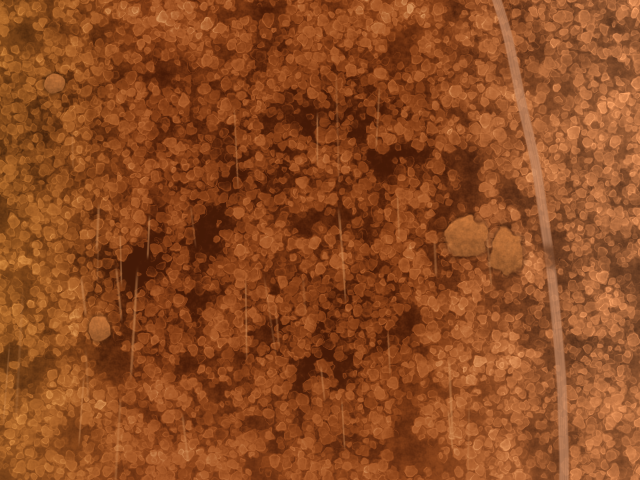
A Shadertoy shader for this texture:

```glsl
// Damp orange sand behind scratched glass, with a pale fibre and a few pebbles.

const vec3 SHADOW = vec3(0.27, 0.10, 0.025);
const vec3 BODY   = vec3(0.53, 0.25, 0.09);
const vec3 LIT    = vec3(0.67, 0.36, 0.165);
const vec3 GLINT  = vec3(0.83, 0.57, 0.35);
const vec3 HAZE   = vec3(0.79, 0.505, 0.315);
const vec3 OLIVE  = vec3(0.66, 0.42, 0.15);
const vec3 FIBRE  = vec3(0.79, 0.55, 0.40);
const vec3 PEBBLE = vec3(0.77, 0.46, 0.23);

const int   LAYERS       = 6;
const float GRAIN_CELL   = 0.024;   // grid step, canvas heights
const float GRAIN_SOFT   = 0.0022;  // edge blur
const float GRAIN_OPAQUE = 0.76;
const float RIM_LIGHT    = 0.20;
const float BROAD_LIGHT  = 0.36;    // contrast of large patches
const float CLUMP_LIGHT  = 0.30;    // contrast of grain clusters
const int   SCRATCHES    = 34;
const float SCRATCH_HALF = 0.0017;
const float FIBRE_HALF   = 0.0105;

// Pebbles: centre xy, half size zw
const vec4 PEBBLES[4] = vec4[4](
    vec4(0.972, 0.505, 0.049, 0.040), vec4(1.056, 0.476, 0.034, 0.047),
    vec4(0.208, 0.314, 0.023, 0.028), vec4(0.112, 0.826, 0.021, 0.021));

vec3 hash3(vec2 p) {
    vec3 q = fract(p.xyx * vec3(0.1031, 0.1030, 0.0973));
    q += dot(q, q.yxz + 33.33);
    return fract((q.xxy + q.yzz) * q.zyx);
}

float cornerSlope(vec2 cell, vec2 offset) {
    return dot(hash3(cell).xy * 2.0 - 1.0, offset);
}

// Gradient noise, about -0.7 to 0.7
float noise(vec2 p) {
    vec2 i = floor(p), f = fract(p);
    vec2 u = f * f * f * (f * (f * 6.0 - 15.0) + 10.0);
    vec2 e = vec2(1.0, 0.0);
    return mix(mix(cornerSlope(i, f), cornerSlope(i + e, f - e), u.x),
               mix(cornerSlope(i + e.yx, f - e.yx), cornerSlope(i + 1.0, f - 1.0), u.x), u.y);
}

// Height of the sand heaps: high is crowded, low is a dark hollow
float clumpHeight(vec2 p) {
    return noise(p * 10.0 + 9.0) + 0.8 * noise(p * 23.0 + 40.0);
}

// Lays one sheet of lumpy translucent grains over the tone below
float grainLayer(float tone, vec2 p, float depth, float pixel) {
    float angle = 0.4 + depth * 4.7;
    mat2 turn = mat2(cos(angle), sin(angle), -sin(angle), cos(angle));
    vec2 shift = vec2(50.0 + depth * 37.0);
    vec2 g = turn * p / GRAIN_CELL + shift;
    vec2 base = floor(g);
    float soft = max(GRAIN_SOFT, pixel) / GRAIN_CELL;
    for (int k = 0; k < 9; k++) {
        vec2 cell = base + vec2(k % 3 - 1, k / 3 - 1);
        vec3 r = hash3(cell + depth * 91.0);
        vec3 s = hash3(cell + depth * 53.0 + 17.0);
        vec2 centre = cell + 0.5 + (r.xy - 0.5) * 0.75;
        vec2 home = (centre - shift) * turn * GRAIN_CELL;
        float heap = clumpHeight(home);
        if (s.x > 0.70 - 0.14 * depth + 1.25 * heap) continue;
        vec2 q = g - centre;
        float a = atan(q.y, q.x);
        float lumps = 1.0 + 0.10 * sin(2.0 * a + 6.3 * s.y) + 0.07 * sin(3.0 * a + 6.3 * r.x);
        float d = length(q) * lumps - mix(0.24, 0.58, r.z * r.z);
        float rim = exp(-pow((d + 0.07) / 0.07, 2.0));
        float catchLight = s.y * (0.65 + 0.5 * sin(a + 6.3 * r.y));
        float grain = 0.12 + 0.40 * depth + 0.28 * (s.z - 0.5) + 0.12 * heap
                    + RIM_LIGHT * rim * (0.3 + catchLight) + 0.16 * dot(q, vec2(-0.4, 0.9));
        float shade = smoothstep(0.22, 0.0, d) * 0.11;
        tone = mix(tone * (1.0 - shade), grain, GRAIN_OPAQUE * smoothstep(soft, -soft, d));
    }
    return tone;
}

vec3 sandColour(float tone) {
    vec3 c = mix(SHADOW, BODY, smoothstep(-0.05, 0.45, tone));
    c = mix(c, LIT, smoothstep(0.38, 0.74, tone));
    return mix(c, GLINT, smoothstep(0.70, 1.15, tone));
}

// Thin, nearly upright marks on the glass
float scratchMask(vec2 p, float width, float pixel) {
    float mask = 0.0;
    for (int i = 0; i < SCRATCHES; i++) {
        vec3 r = hash3(vec2(i, 7.0)), s = hash3(vec2(i, 29.0));
        vec2 q = p - vec2(r.x * width * 0.78, mix(0.05, 0.78, r.y));
        float reach = mix(0.04, 0.15, r.z * r.z);
        float d = abs(q.x - mix(-0.16, 0.08, s.x) * q.y);
        float line = 1.0 - smoothstep(0.0, SCRATCH_HALF * (0.7 + s.y) + pixel, d);
        float ends = 1.0 - smoothstep(0.65, 1.0, abs(q.y) / reach);
        mask = max(mask, line * ends * mix(0.22, 0.65, s.z));
    }
    return mask * (0.85 + 0.5 * noise(p * vec2(90.0, 24.0)));
}

void mainImage(out vec4 fragColor, in vec2 fragCoord) {
    float pixel = 1.0 / iResolution.y;
    vec2 p = fragCoord * pixel;
    float width = iResolution.x * pixel;
    float across = p.x / width;

    // Sand bed, built from the back
    vec2 warped = p + 0.006 * vec2(noise(p * 62.0), noise(p * 62.0 + 80.0))
                + 0.0025 * vec2(noise(p * 140.0 + 20.0), noise(p * 140.0 + 60.0));
    float tone = 0.08 + 0.15 * noise(p * 30.0);
    for (int i = 0; i < LAYERS; i++)
        tone = grainLayer(tone, warped, float(i) / float(LAYERS - 1), pixel);
    float speckle = noise(p * 120.0) + 0.6 * noise(p * 250.0);
    tone += 0.12 * speckle + 0.12 * noise(p * 60.0 + 11.0);
    tone += BROAD_LIGHT * noise(p * 3.6 + 3.0) + CLUMP_LIGHT * clumpHeight(p) * 0.6;

    // Uneven light: red middle, olive left, hazy right
    float border = smoothstep(0.2, 0.75, length((vec2(across, p.y) - vec2(0.42, 0.55)) * vec2(1.25, 1.0)));
    tone += 0.06 + 0.19 * border;
    vec3 colour = sandColour(tone);
    colour = mix(colour, OLIVE * (0.42 + 0.85 * tone), 0.55 * smoothstep(0.26, 0.0, across));
    colour = mix(colour, HAZE * (0.38 + 0.88 * tone), 0.72 * smoothstep(0.60, 0.98, across));
    colour = mix(colour, LIT, 0.18 * smoothstep(0.3, 0.0, p.y));

    // Pebbles
    for (int i = 0; i < 4; i++) {
        vec4 stone = PEBBLES[i];
        vec2 q = (p - stone.xy) / stone.zw;
        float d = length(q) - 1.0 + 0.45 * noise(p * 32.0 + 5.0) + 0.15 * noise(p * 80.0);
        float light = 0.93 + 0.14 * q.y + 0.14 * speckle + 0.15 * noise(p * 50.0);
        colour *= 1.0 - 0.22 * smoothstep(0.35, 0.0, d);
        colour = mix(colour, PEBBLE * light, 0.80 * smoothstep(0.08, -0.08, d));
    }

    // Fibre and scratches
    float side = p.x - (1.175 - 0.14 * p.y * p.y + 0.006 * noise(vec2(p.y * 7.0, 2.0)));
    float fibre = smoothstep(FIBRE_HALF + 0.002, FIBRE_HALF - 0.003, abs(side));
    float gap = smoothstep(0.012, 0.035, abs(p.y - 0.465));
    float strands = 0.95 + 0.16 * noise(vec2(side * 300.0, p.y * 9.0));
    colour = mix(colour, FIBRE * strands, fibre * mix(0.25, 0.76, gap));
    colour = mix(colour, GLINT, scratchMask(p, width, pixel));

    fragColor = vec4(clamp(colour, 0.0, 1.0), 1.0);
}
```
